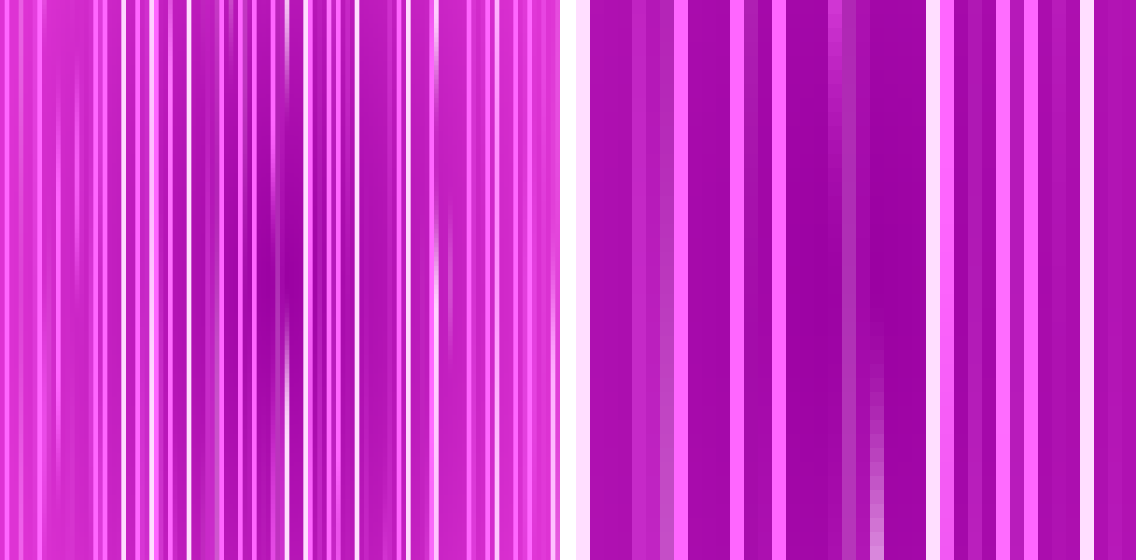
Left, the full canvas; right, a detail of the centre.
Reproduce this pattern procedurally as a WebGL 1 fragment shader.

```glsl
precision highp float;
// Vertical pink and pale streaks, cut into coarse cells, over a magenta glow that darkens inward.

uniform vec2 u_resolution;

const float CELLS = 120.0;       // cells across and up the canvas
const float SLOT = 3.0;          // columns sharing one main streak
const vec3 CORE = vec3(0.60, 0.00, 0.63);
const vec3 RIM = vec3(0.87, 0.20, 0.83);
const vec3 PINK = vec3(1.00, 0.40, 1.00);
const vec3 PALE = vec3(1.00, 0.87, 1.00);

// Sineless hash of a 2D point, 0 to 1
float hash(vec2 p) {
  vec3 q = fract(vec3(p.xyx) * 0.1031);
  q += dot(q, q.yzx + 33.33);
  return fract((q.x + q.y) * q.z);
}

// Smooth 1D noise along y, separate for each seed
float driftNoise(float y, float seed) {
  float i = floor(y);
  float t = smoothstep(0.0, 1.0, y - i);
  return mix(hash(vec2(i, seed)), hash(vec2(i + 1.0, seed)), t);
}

// Background glow, stretched vertically
vec3 glow(vec2 uv) {
  float d = length((uv - 0.5) * vec2(2.0, 0.85));
  return mix(CORE, RIM, clamp(d, 0.0, 1.0));
}

// Opacity of a column: one strong streak per slot, faint ones elsewhere
float streakOpacity(float column, float y) {
  float slot = floor(column / SLOT);
  float place = floor(hash(vec2(slot, 17.0)) * SLOT);
  float isMain = 1.0 - step(0.5, abs(column - slot * SLOT - place));
  float drift = driftNoise(y * 2.0 + hash(vec2(column, 5.0)), column + 41.0);
  float presence = hash(vec2(column, 71.0)) + 0.45 * (drift - 0.5);
  float strong = smoothstep(0.10, 0.34, presence);
  float faint = 0.32 * smoothstep(0.60, 1.10, presence);
  return mix(faint, strong, isMain);
}

// Streak tint: paler ones gather near the middle
vec3 streakTint(float column, float y) {
  float middle = 1.0 - abs(2.0 * column / CELLS - 1.0);
  float drift = driftNoise(y * 1.5, column + 203.0);
  float pick = hash(vec2(column, 113.0)) + 0.28 * (middle - 0.5);
  float paleness = smoothstep(0.66, 0.94, pick + 0.16 * (drift - 0.5));
  return mix(PINK, PALE, paleness);
}

vec3 columnColor(float column, float y) {
  vec3 base = glow(vec2((column + 0.5) / CELLS, y));
  return mix(base, streakTint(column, y), streakOpacity(column, y));
}

void main() {
  vec2 grid = gl_FragCoord.xy / u_resolution * CELLS;
  vec2 pixel = CELLS / u_resolution;

  // Nearest cell borders, each softened over one pixel
  vec2 border = floor(grid + 0.5);
  vec2 blend = clamp((grid - border) / pixel + 0.5, 0.0, 1.0);
  float rowY = (border.y - 0.5 + blend.y) / CELLS;

  vec3 left = columnColor(border.x - 1.0, rowY);
  vec3 right = columnColor(border.x, rowY);
  gl_FragColor = vec4(mix(left, right, blend.x), 1.0);
}
```
